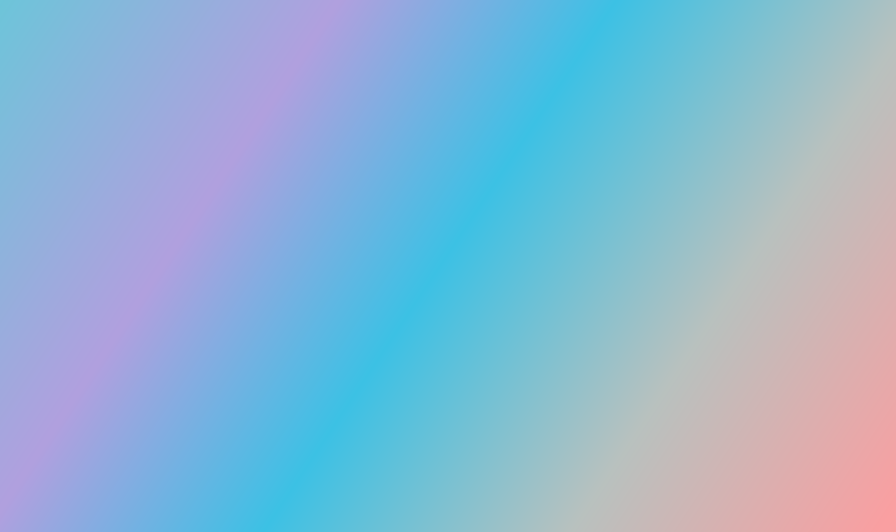
Write a Shadertoy shader that draws this background.

```glsl
// A soft diagonal gradient: teal, lilac, cyan, warm grey and coral bands.
// Each pixel is projected on a slanted axis that runs from the upper left
// to the lower right, then coloured by a chain of linear blends.

// Axis shift from top to bottom, in canvas widths
const float SLANT = 0.394;

// Position of each colour along the axis, in canvas widths
const float TEAL_AT  = 0.0;
const float LILAC_AT = 0.379;
const float CYAN_AT  = 0.688;
const float GREY_AT  = 1.03;
const float CORAL_AT = 1.375;

const vec3 TEAL  = vec3(0.425, 0.772, 0.852);
const vec3 LILAC = vec3(0.692, 0.626, 0.872);
const vec3 CYAN  = vec3(0.235, 0.757, 0.896);
const vec3 GREY  = vec3(0.722, 0.757, 0.747);
const vec3 CORAL = vec3(0.980, 0.622, 0.630);

// Linear progress between two stops, clamped to 0..1
float ramp(float from, float to, float t) {
    return clamp((t - from) / (to - from), 0.0, 1.0);
}

vec3 bandColor(float t) {
    vec3 color = mix(TEAL, LILAC, ramp(TEAL_AT, LILAC_AT, t));
    color = mix(color, CYAN, ramp(LILAC_AT, CYAN_AT, t));
    color = mix(color, GREY, ramp(CYAN_AT, GREY_AT, t));
    return mix(color, CORAL, ramp(GREY_AT, CORAL_AT, t));
}

void mainImage(out vec4 fragColor, in vec2 fragCoord) {
    vec2 uv = fragCoord / iResolution.xy;

    // Distance along the slanted axis, zero at the upper left corner
    float axis = uv.x + SLANT * (1.0 - uv.y);

    fragColor = vec4(bandColor(axis), 1.0);
}
```
